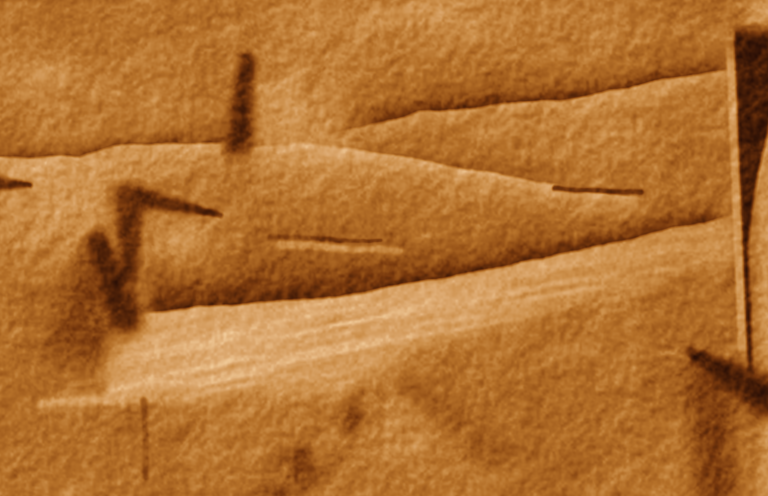
This texture is drawn by a WebGL 1 fragment shader. Its source:

```glsl
precision highp float;
// Raking light over carved ochre clay: tapering grooves, a pale striated facet and chipped pits.
// One tone value is built from profile curves, tapered strokes and soft spots, roughened
// by noise relief, then mapped through a ramp of browns.
uniform vec2 u_resolution;

#define SPAN vec2(7.68, 4.95)
#define BASE_TONE 4.05
#define MOTTLE 1.5
#define RELIEF 2.3
#define GRAIN 1.5
#define STRIATION 1.2
#define WOBBLE 0.07
#define EDGE 0.025

float hash(vec2 p) {
  p = fract(p * vec2(0.1031, 0.1137));
  p += dot(p, p.yx + 33.33);
  return fract((p.x + p.y) * p.x * 17.3);
}
float noise(vec2 p) {
  vec2 i = floor(p), f = fract(p);
  f = f * f * (3.0 - 2.0 * f);
  return mix(mix(hash(i), hash(i + vec2(1, 0)), f.x),
             mix(hash(i + vec2(0, 1)), hash(i + vec2(1, 1)), f.x), f.y);
}
float fbm(vec2 p) {
  float sum = 0.0, amp = 0.5;
  for (int i = 0; i < 4; i++) {
    sum += amp * noise(p);
    p = mat2(1.6, 1.2, -1.2, 1.6) * p + 7.3;
    amp *= 0.5;
  }
  return sum;
}
// Height of a profile through four knots
float rise(float x, vec2 a, vec2 b) {
  return (b.y - a.y) * clamp((x - a.x) / (b.x - a.x), 0.0, 1.0);
}
float profile(float x, vec2 a, vec2 b, vec2 c, vec2 d) {
  return a.y + rise(x, a, b) + rise(x, b, c) + rise(x, c, d);
}
// Soft stroke from a to b whose width goes from wa to wb
float stroke(vec2 p, vec2 a, vec2 b, float wa, float wb) {
  vec2 d = b - a;
  float h = clamp(dot(p - a, d) / dot(d, d), 0.0, 1.0);
  float s = length(p - a - d * h) / mix(wa, wb, h);
  return exp(-s * s * s);
}
float spot(vec2 p, vec2 c, vec2 r) {
  vec2 q = (p - c) / r;
  return exp(-dot(q, q));
}
float between(float x, float lo, float hi, float soft) {
  return smoothstep(lo - soft, lo + soft, x) * (1.0 - smoothstep(hi - soft, hi + soft, x));
}
void tint(inout float tone, float target, float mask) {
  tone = mix(tone, target, clamp(mask, 0.0, 1.0));
}
vec3 ramp(float t) {
  vec3 c = mix(vec3(0.17, 0.06, 0.02), vec3(0.31, 0.13, 0.03), clamp(t, 0.0, 1.0));
  c = mix(c, vec3(0.47, 0.22, 0.05), clamp(t - 1.0, 0.0, 1.0));
  c = mix(c, vec3(0.61, 0.34, 0.10), clamp(t - 2.0, 0.0, 1.0));
  c = mix(c, vec3(0.71, 0.44, 0.16), clamp(t - 3.0, 0.0, 1.0));
  c = mix(c, vec3(0.80, 0.56, 0.29), clamp(t - 4.0, 0.0, 1.0));
  c = mix(c, vec3(0.87, 0.67, 0.45), clamp(t - 5.0, 0.0, 1.0));
  return mix(c, vec3(0.96, 0.82, 0.63), clamp(t - 6.0, 0.0, 1.0));
}

void main() {
  // y runs downward from the top edge
  vec2 uv = gl_FragCoord.xy / u_resolution;
  vec2 flat_p = vec2(uv.x, 1.0 - uv.y) * SPAN;
  vec2 p = flat_p + WOBBLE * (vec2(fbm(flat_p * 3.0), fbm(flat_p * 3.0 + 19.0)) - 0.47);
  float t = BASE_TONE + MOTTLE * (fbm(p * 1.3 + 4.0) - 0.47);

  // Broad light on the upper block and lower slope
  t += 0.8 * spot(p, vec2(4.2, 0.2), vec2(1.5, 0.35)) + 0.5 * spot(p, vec2(0.5, 0.7), vec2(0.5, 0.3));
  t += 0.7 * spot(p, vec2(0.5, 2.1), vec2(0.6, 0.5)) - 0.5 * spot(p, vec2(6.0, 4.2), vec2(1.2, 0.8));

  // Upper groove: shaded overhang with a pale lip beneath
  float top = p.y - profile(p.x, vec2(3.1, 1.4), vec2(4.2, 1.13), vec2(5.6, 1.0), vec2(7.25, 0.7));
  float topSpan = between(p.x, 3.6, 7.25, 0.35);
  tint(t, 5.2, spot(p, vec2(2.85, 1.1), vec2(0.4, 0.45)));
  tint(t, 1.1, topSpan * exp(min(top, 0.0) / 0.13) * smoothstep(EDGE, -EDGE, top));
  tint(t, 5.2, between(p.x, 3.2, 7.25, 0.1) * smoothstep(-EDGE, EDGE, top) * exp(-max(top, 0.0) / 0.16));

  // Ridge dividing the two wedges
  float ridge = p.y - profile(p.x, vec2(2.3, 1.5), vec2(3.0, 1.42), vec2(4.2, 1.6), vec2(6.4, 1.99));
  tint(t, 2.7, 0.8 * between(p.x, 3.6, 5.5, 0.25) * exp(min(ridge, 0.0) / 0.14) * smoothstep(EDGE, -EDGE, ridge));
  tint(t, 6.0, between(p.x, 2.4, 6.4, 0.15) * smoothstep(-EDGE, EDGE, ridge) * exp(-max(ridge, 0.0) / 0.16));
  tint(t, 1.6, stroke(p, vec2(5.55, 1.87), vec2(6.4, 1.93), 0.03, 0.03));

  // Long lower groove and the pale striated facet
  float low = p.y - profile(p.x, vec2(1.3, 3.12), vec2(3.4, 2.96), vec2(4.9, 2.7), vec2(7.25, 2.17));
  float foot = p.y - profile(p.x, vec2(1.0, 4.0), vec2(3.4, 3.85), vec2(4.5, 3.4), vec2(7.3, 2.6));
  float lowSpan = between(p.x, 1.5, 7.2, 0.12);
  float shade = exp(min(low, 0.0) / mix(0.36, 0.14, smoothstep(2.5, 6.8, p.x)));
  tint(t, 1.2, lowSpan * shade * smoothstep(EDGE, -EDGE, low));
  float facet = smoothstep(-EDGE, EDGE, low) * smoothstep(0.15, -0.15, foot) * between(p.x, 1.05, 7.33, 0.1);
  float streak = noise(vec2(p.x * 0.9, (p.y + 0.19 * p.x) * 19.0)) - 0.5;
  tint(t, mix(5.8, 5.0, smoothstep(3.0, 7.3, p.x)) + STRIATION * streak, facet);

  // Fine crack in the middle wedge
  tint(t, 1.9, 0.8 * stroke(p, vec2(2.7, 2.37), vec2(3.8, 2.4), 0.04, 0.02));
  tint(t, 5.3, 0.8 * stroke(p, vec2(2.8, 2.44), vec2(4.0, 2.51), 0.05, 0.04));

  // Left ledge, upright gash and triangular pit
  float ledge = p.y - profile(p.x, vec2(0.0, 1.58), vec2(0.8, 1.57), vec2(1.15, 1.45), vec2(2.2, 1.42));
  float ledgeSpan = 1.0 - smoothstep(2.15, 2.3, p.x);
  tint(t, 1.8, 0.9 * ledgeSpan * exp(min(ledge, 0.0) / 0.09) * smoothstep(EDGE, -EDGE, ledge));
  tint(t, 5.7, ledgeSpan * smoothstep(-EDGE, EDGE, ledge) * exp(-max(ledge, 0.0) / 0.25));
  tint(t, 1.2, stroke(p, vec2(0.0, 1.83), vec2(0.3, 1.85), 0.07, 0.03));
  tint(t, 1.3, stroke(p, vec2(2.47, 0.6), vec2(2.38, 1.42), 0.08, 0.16));
  tint(t, 5.0, spot(p, vec2(1.85, 2.42), vec2(0.35, 0.28)));
  tint(t, 1.5, stroke(p, vec2(1.3, 1.98), vec2(1.28, 2.75), 0.16, 0.1));
  tint(t, 1.3, stroke(p, vec2(1.4, 1.98), vec2(2.2, 2.14), 0.1, 0.03));
  tint(t, 2.2, 0.9 * stroke(p, vec2(0.97, 2.4), vec2(0.8, 3.3), 0.12, 0.38));
  tint(t, 1.0, stroke(p, vec2(1.0, 2.45), vec2(1.25, 3.15), 0.1, 0.18));
  tint(t, 5.6, 0.8 * stroke(p, vec2(0.4, 4.03), vec2(1.9, 3.93), 0.05, 0.08));
  tint(t, 2.2, 0.7 * stroke(p, vec2(1.43, 4.0), vec2(1.47, 4.75), 0.04, 0.03));

  // Chipped hollows along the bottom
  tint(t, 2.0, 0.8 * stroke(p, vec2(3.7, 3.95), vec2(2.8, 4.85), 0.14, 0.28) * smoothstep(0.25, 0.6, fbm(p * 4.0)));
  tint(t, 2.7, 0.6 * stroke(p, vec2(4.1, 3.85), vec2(4.9, 4.5), 0.12, 0.2));
  tint(t, 5.0, 0.6 * spot(p, vec2(4.1, 4.35), vec2(0.4, 0.25)));

  // Right corner: pale side face, black seam and broken foot
  float seam = flat_p.x - mix(7.3, 7.45, clamp(flat_p.y / 3.7, 0.0, 1.0));
  tint(t, 5.0, smoothstep(0.08, 0.25, seam));
  tint(t, 0.7, between(seam, 0.03, mix(0.42, 0.08, smoothstep(0.6, 2.6, p.y)), 0.03) * between(p.y, 0.3, 3.8, 0.1));
  tint(t, 5.6, 0.8 * between(seam, -0.06, 0.02, 0.02) * between(p.y, 0.5, 3.5, 0.1));
  tint(t, 2.0, 0.9 * stroke(p, vec2(7.1, 3.75), vec2(7.15, 4.9), 0.25, 0.22));
  tint(t, 0.8, stroke(p, vec2(6.9, 3.52), vec2(7.68, 3.95), 0.06, 0.22));

  // Relief and grain, lit from the upper left
  vec2 toLight = vec2(-0.04, -0.05);
  float bump = fbm(p * 5.0) - fbm((p + toLight) * 5.0);
  float pits = noise(p * 17.0) - noise((p + toLight * 0.6) * 17.0);
  t += (RELIEF * bump + 0.6 * GRAIN * pits) * (1.0 - 0.5 * facet) + 0.4 * GRAIN * (noise(p * 32.0) - 0.5);
  gl_FragColor = vec4(ramp(t), 1.0);
}
```
